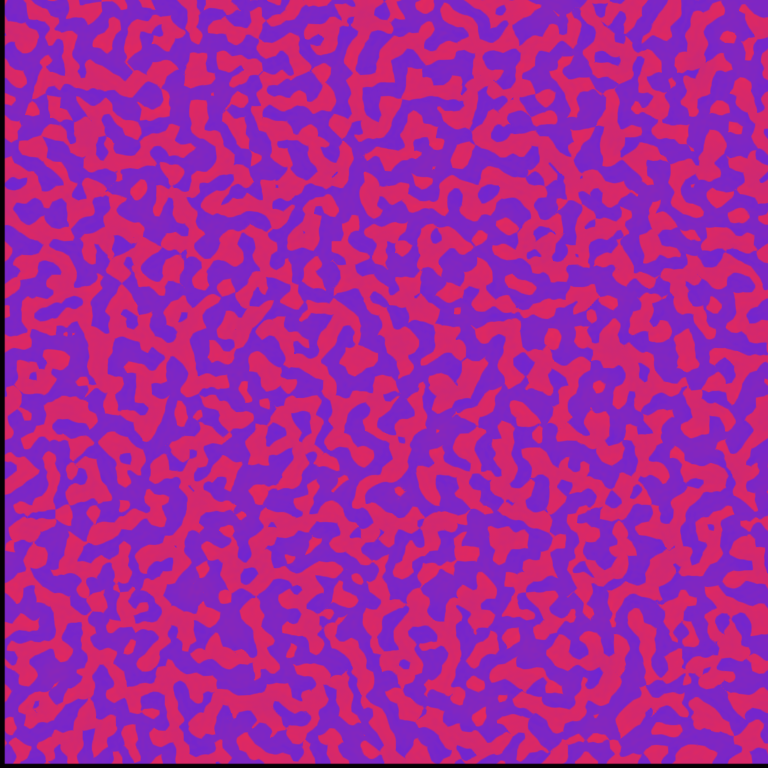
Give the GLSL for this texture, as a Shadertoy shader.

```glsl
// Labyrinth of angular crimson and violet blobs, with a dark rim at left and bottom.
// Band-limited gradient noise is faceted on a diagonal lattice and thresholded;
// subtracting its local average makes small blobs vivid and broad ones muted.

const vec3 VIOLET = vec3(0.40, 0.145, 0.86);
const vec3 CRIMSON = vec3(0.92, 0.16, 0.335);
const vec3 RIM = vec3(0.02, 0.0, 0.015);
const float BLOB_FREQUENCY = 41.0;
const float FACET_SIZE = 0.0085;
const float BLUR_RADIUS = 0.036;
const float BIAS = -0.012;
const int TAPS = 32;

mat2 rotation(float angle) {
    float c = cos(angle), s = sin(angle);
    return mat2(c, s, -s, c);
}

// Unit gradient with a random direction for each lattice point
vec2 gradientAt(vec2 cell) {
    vec3 h = fract(cell.xyx * vec3(0.1031, 0.1030, 0.0973));
    h += dot(h, h.yzx + 33.33);
    float angle = 6.2832 * fract((h.x + h.y) * h.z);
    return vec2(cos(angle), sin(angle));
}

float gradientNoise(vec2 p) {
    vec2 i = floor(p), f = fract(p);
    vec2 u = f * f * f * (f * (f * 6.0 - 15.0) + 10.0);
    vec2 e = vec2(0.0, 1.0);
    float low = mix(dot(gradientAt(i), f),
                    dot(gradientAt(i + e.yx), f - e.yx), u.x);
    float high = mix(dot(gradientAt(i + e.xy), f - e.xy),
                     dot(gradientAt(i + e.yy), f - e.yy), u.x);
    return mix(low, high, u.y);
}

// Two rotated layers hide the noise lattice
float blobField(vec2 p, float frequency) {
    vec2 a = rotation(0.4) * p * frequency + 71.3;
    vec2 b = rotation(1.2) * p * frequency * 1.15 + 137.7;
    return gradientNoise(a) + gradientNoise(b) + BIAS;
}

float roughField(vec2 p, float frequency) {
    return blobField(p, frequency)
         + 0.25 * gradientNoise(p * frequency * 2.4 + 211.9);
}

// Interpolates the field linearly on a diagonal grid for angular outlines
float facetedField(vec2 p, float frequency, float size) {
    mat2 turn = rotation(0.7854);
    vec2 q = turn * p / size;
    vec2 i = floor(q), f = fract(q);
    mat2 back = transpose(turn) * size;
    vec2 e = vec2(0.0, 1.0);
    float low = mix(roughField(back * i, frequency),
                    roughField(back * (i + e.yx), frequency), f.x);
    float high = mix(roughField(back * (i + e.xy), frequency),
                     roughField(back * (i + e.yy), frequency), f.x);
    return mix(low, high, f.y);
}

// Share of crimson nearby, gathered over a sunflower disc
float localAverage(vec2 p, float frequency, float radius) {
    float sum = 0.0, total = 0.0;
    for (int k = 0; k < TAPS; k++) {
        float t = (float(k) + 0.5) / float(TAPS);
        float angle = 2.39996 * float(k);
        vec2 offset = radius * sqrt(t) * vec2(cos(angle), sin(angle));
        float weight = exp(-2.0 * t);
        sum += weight * smoothstep(-0.16, 0.16, blobField(p + offset, frequency));
        total += weight;
    }
    return sum / total;
}

void mainImage(out vec4 fragColor, in vec2 fragCoord) {
    vec2 p = fragCoord / iResolution.y;
    float pixel = 1.0 / iResolution.y;

    // Sharp two-tone shape
    float field = facetedField(p, BLOB_FREQUENCY, FACET_SIZE);
    float edge = max(0.85 * fwidth(field), 0.001);
    float shape = smoothstep(-edge, edge, field);

    // Tone weakened by the surroundings
    float average = localAverage(p, BLOB_FREQUENCY, BLUR_RADIUS);
    float tone = 0.33 + 0.72 * shape - 0.38 * average;
    vec3 color = mix(VIOLET, CRIMSON, tone);

    // Dark rim
    vec2 inside = smoothstep(-pixel, pixel, p - vec2(0.0062, 0.0055));
    color = mix(RIM, color, inside.x * inside.y);

    fragColor = vec4(color, 1.0);
}
```
